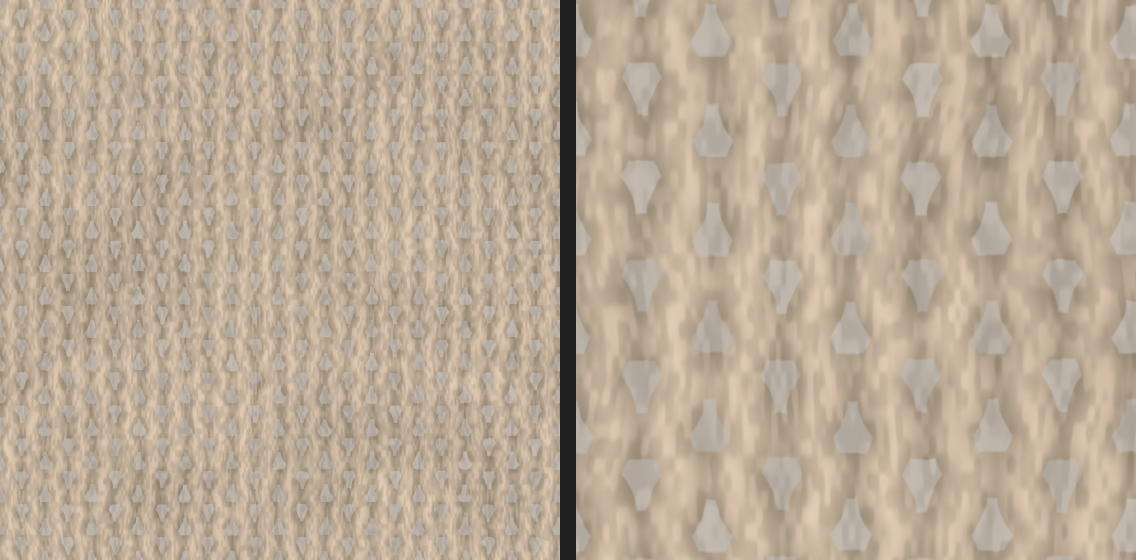
Left: the whole. Right: its middle third, enlarged.
This pattern is drawn by a WebGL 2 fragment shader. Its source:

```glsl
#version 300 es
precision highp float;

uniform vec2 u_resolution;
out vec4 fragColor;

const float TAU = 6.283185;
const vec2 GRID = vec2(24.0, 17.0);      // motif columns and rows
const vec2 UNIT = vec2(32.0, 45.2);      // cell size in motif units
const vec3 TAN_DARK = vec3(0.55, 0.495, 0.42);
const vec3 TAN_LIGHT = vec3(0.88, 0.797, 0.705);
const vec3 GREY_DARK = vec3(0.61, 0.58, 0.54);
const vec3 GREY_LIGHT = vec3(0.82, 0.79, 0.75);

float hash(vec2 cell, float seed) {
    vec3 q = fract(cell.xyx * vec3(0.1031, 0.1030, 0.0973) + seed * 0.137);
    q += dot(q, q.yzx + 33.33);
    return fract((q.x + q.y) * q.z);
}

// Value noise that wraps after a whole number of cells
float wrapNoise(vec2 p, vec2 period, float seed) {
    vec2 i = floor(p);
    vec2 f = p - i;
    f = f * f * (3.0 - 2.0 * f);
    vec2 lo = mod(i, period);
    vec2 hi = mod(i + 1.0, period);
    float bottom = mix(hash(lo, seed), hash(vec2(hi.x, lo.y), seed), f.x);
    float top = mix(hash(vec2(lo.x, hi.y), seed), hash(hi, seed), f.x);
    return mix(bottom, top, f.y);
}

float tileNoise(vec2 uv, vec2 period, float seed) {
    return wrapNoise(uv * period, period, seed);
}

// Half width of the motif from its blunt end (0) to its neck (1)
float motifHalfWidth(float t) {
    float taper = clamp((t - 0.3) / 0.7, 0.0, 1.0);
    float shoulder = mix(6.0, 9.4, clamp(t / 0.3, 0.0, 1.0));
    return shoulder - 7.0 * (1.0 - pow(1.0 - taper, 1.8));
}

// Motif coverage in x, random tone of its cell in y
vec2 motif(vec2 uv, float softness, float fray) {
    float column = uv.x * GRID.x - 0.44;
    float pointsUp = mod(floor(column), 2.0);
    float row = uv.y * GRID.y + mix(0.07, 0.48, pointsUp);
    vec2 cell = mod(floor(vec2(column, row)), GRID);
    vec2 local = (fract(vec2(column, row)) - 0.5) * UNIT;
    local += 1.2 * (vec2(hash(cell, 1.0), hash(cell, 2.0)) - 0.5);
    float t = 0.5 + local.y / 24.0 * mix(-1.0, 1.0, pointsUp);
    float inside = min(motifHalfWidth(t) - abs(local.x), 12.0 - abs(local.y)) + fray;
    return vec2(smoothstep(-softness, softness, inside), hash(cell, 3.0));
}

// Brightness of the swaying ribs between motif columns
float ribLight(vec2 uv, float wobble) {
    float column = uv.x * GRID.x - 0.94 + wobble;
    float toDown = abs(mod(column + 1.0, 2.0) - 1.0);
    float sway = 0.10 * cos(TAU * (uv.y * GRID.y - 0.45));
    float offset = (toDown - 0.5 - sway) / 0.5;
    return exp(-2.0 * offset * offset);
}

// Short slanted stitches over longer yarn strands
float stitches(vec2 uv, float lean) {
    vec2 finePeriod = vec2(264.0, 100.0);
    vec2 longPeriod = vec2(220.0, 30.0);
    float fine = wrapNoise(uv * finePeriod + vec2(lean, 0.0), finePeriod, 4.0);
    float strand = wrapNoise(uv * longPeriod + vec2(lean, 0.0), longPeriod, 5.0);
    return 0.7 * smoothstep(0.2, 0.8, fine) + 0.3 * strand - 0.5;
}

void main() {
    vec2 uv = gl_FragCoord.xy / u_resolution;
    float pixel = 768.0 / min(u_resolution.x, u_resolution.y);

    // Cloth distortion
    float drift = tileNoise(uv, vec2(12.0, 10.0), 6.0) - 0.5;
    float ripple = tileNoise(uv, vec2(24.0, 22.0), 7.0) - 0.5;
    float lean = 4.0 * tileNoise(uv, vec2(14.0, 11.0), 8.0);

    // Light on the ribs, with uneven folds
    float rib = ribLight(uv, 0.24 * drift + 0.08 * ripple);
    float fold = tileNoise(uv, vec2(7.0, 9.0), 9.0) - 0.5;
    float light = 0.17 + 0.60 * rib + 0.22 * fold + 0.12 * ripple;
    float grain = stitches(uv, lean);

    // Cloth and motifs
    vec3 cloth = mix(TAN_DARK, TAN_LIGHT, clamp(light + 0.36 * grain, 0.0, 1.0));
    vec2 mark = motif(uv + vec2(0.0015 * drift, 0.0), max(0.8, 0.6 * pixel), 0.8 * grain);
    float greyLight = 0.42 + 0.35 * light + 0.15 * (mark.y - 0.5) + 0.38 * grain;
    vec3 grey = mix(GREY_DARK, GREY_LIGHT, clamp(greyLight, 0.0, 1.0));
    fragColor = vec4(mix(cloth, grey, 0.95 * mark.x), 1.0);
}
```
